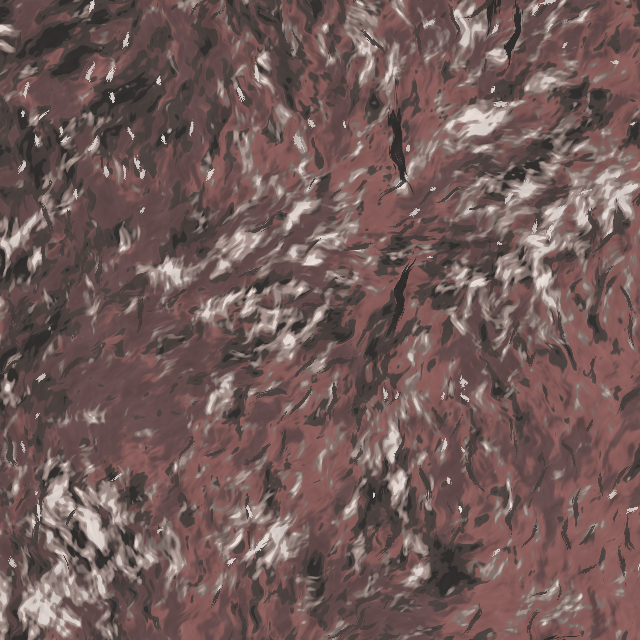
Reproduce this texture procedurally as a three.js fragment shader.

```glsl
varying vec2 vUv;

// Paint colours
const vec3 MAROON = vec3(0.40, 0.30, 0.30);
const vec3 BRICK  = vec3(0.54, 0.365, 0.355);
const vec3 SHADOW = vec3(0.29, 0.255, 0.245);
const vec3 INK    = vec3(0.19, 0.18, 0.175);
const vec3 TAUPE  = vec3(0.48, 0.42, 0.40);
const vec3 STONE  = vec3(0.63, 0.55, 0.53);
const vec3 BONE   = vec3(0.82, 0.78, 0.76);

// Brush direction and shape
const float FLOW_ANGLE   = 1.10;
const float FLOW_SWING   = 0.38;
const float ANGLE_SPREAD = 1.4;
const float BEND         = 0.5;
const float RAGGED       = 1.2;
const float EDGE_SOFT    = 0.30;
const float REACH        = 1.2;

// Bristle frequencies along and across the brush
const vec2 BROAD_BRISTLE = vec2(11.0, 34.0);
const vec2 FINE_BRISTLE  = vec2(28.0, 68.0);

// Field levels where shadow and ink, then taupe, stone and bone begin
const vec2  DARK_LEVELS = vec2(0.095, 0.27);
const vec3  PALE_LEVELS = vec3(0.13, 0.215, 0.33);
const float LEVEL_SOFT  = 0.045;
const float LEFT_GLOOM  = 0.12;
const float PATCHINESS  = 0.65;
const float TONE_DEPTH  = 0.40;
const float RUFFLE      = 0.012;

float hash(vec2 p) {
  vec3 q = fract(p.xyx * 0.1031);
  q += dot(q, q.yzx + 33.33);
  return fract((q.x + q.y) * q.z);
}

float noise(vec2 p) {
  vec2 i = floor(p), f = fract(p);
  f = f * f * (3.0 - 2.0 * f);
  return mix(mix(hash(i), hash(i + vec2(1, 0)), f.x),
             mix(hash(i + vec2(0, 1)), hash(i + vec2(1, 1)), f.x), f.y);
}

// Layered noise centred on zero
float clouds(vec2 p) {
  float sum = 0.0, gain = 0.53;
  for (int i = 0; i < 4; i++) {
    sum += gain * (noise(p) - 0.5);
    p = mat2(1.6, 1.2, -1.2, 1.6) * p + 7.3;
    gain *= 0.5;
  }
  return sum;
}

vec2 rotate(vec2 p, float a) {
  float c = cos(a), s = sin(a);
  return vec2(c * p.x + s * p.y, c * p.y - s * p.x);
}

// Layered sines steer the brush
float flow(vec2 p) {
  return FLOW_ANGLE + FLOW_SWING * (sin(p.x * 7.0 + 2.0 * sin(p.y * 5.0))
                                  + sin(p.y * 9.0 - p.x * 4.0 + 1.0));
}

vec2 cellCentre(vec2 id) {
  return id + 0.2 + 0.6 * vec2(hash(id + 3.1), hash(id + 8.7));
}

// Position in the turned, bent frame of one brush dab
vec2 dabFrame(vec2 g, vec2 id, vec2 centre, vec2 place) {
  vec2 d = rotate(g - centre, flow(place) + ANGLE_SPREAD * (hash(id + 21.3) - 0.5));
  d.y += BEND * (hash(id + 5.9) - 0.5) * d.x * d.x;
  return d;
}

// Three octaves of bristle marks, centred on zero
float bristles(vec2 q) {
  return 0.50 * noise(q) + 0.32 * noise(q * 2.1 + 9.0) + 0.24 * noise(q * 4.0 + 31.0) - 0.53;
}

// Bristle marks blended from cells that each have their own direction
float streaks(vec2 p, float cells, vec2 bristle, float seed) {
  vec2 g = p * cells + seed * 17.0, home = floor(g);
  float sum = 0.0, power = 0.0001;
  for (int y = -1; y <= 1; y++) {
    for (int x = -1; x <= 1; x++) {
      vec2 id = home + vec2(x, y), centre = cellCentre(id);
      vec2 off = (g - centre) / REACH;
      float w = max(0.0, 1.0 - dot(off, off));
      w *= w * w;
      if (w <= 0.0) continue;
      vec2 d = dabFrame(g, id, centre, (centre - seed * 17.0) / cells) / cells;
      sum += w * bristles(d * bristle + 60.0 * hash(id + 2.2));
      power += w * w;
    }
  }
  return sum / sqrt(power);
}

// Scattered separate marks; size is half length and half width in cells
vec3 marks(vec3 under, vec2 p, float cells, vec2 size, vec3 paint,
           float density, float seed) {
  vec2 g = p * cells + seed * 17.0, home = floor(g);
  for (int y = -1; y <= 1; y++) {
    for (int x = -1; x <= 1; x++) {
      vec2 id = home + vec2(x, y), centre = cellCentre(id);
      vec2 place = (centre - seed * 17.0) / cells;
      float crowd = smoothstep(0.35, 0.75, noise(place * 6.0 + seed * 5.0));
      if (hash(id + seed) > density * 2.0 * crowd) continue;
      vec2 q = dabFrame(g, id, centre, place);
      q /= size * mix(0.35, 1.0, hash(id + 13.7));
      float rough = 0.5 + 1.3 * bristles(q * vec2(2.2, 2.8) + 40.0 * hash(id + 2.2));
      float body = 1.0 - length(q) + RAGGED * (rough - 0.5);
      under = mix(under, paint, smoothstep(0.0, EDGE_SOFT, body));
    }
  }
  return under;
}

void main() {
  vec2 p = vUv + RUFFLE * (vec2(noise(vUv * 42.0), noise(vUv * 42.0 + 50.0)) - 0.5);

  // Bristle fields
  float broadDark = streaks(p, 6.0, BROAD_BRISTLE, 1.0);
  float fineDark  = streaks(p, 11.0, FINE_BRISTLE, 2.0);
  float broadPale = streaks(p, 7.0, BROAD_BRISTLE * 1.2, 3.0);
  float finePale  = streaks(p, 13.0, FINE_BRISTLE, 4.0);

  // Red ground, warmer toward the right
  float warmth = 0.6 * clouds(p * 8.0) + 0.6 * broadPale + 0.5 * fineDark + 0.2 * (p.x - 0.5);
  vec3 col = mix(MAROON, BRICK, smoothstep(-0.07, 0.13, warmth));

  // Dark sweeps, heavier toward the left
  float dark = PATCHINESS * clouds(p * 6.0 + 23.0) + 0.8 * broadDark + 0.7 * fineDark;
  dark += LEFT_GLOOM * (0.5 - p.x);
  vec2 shade = smoothstep(DARK_LEVELS - LEVEL_SOFT, DARK_LEVELS + LEVEL_SOFT, vec2(dark));
  col = mix(mix(col, SHADOW, shade.x), INK, shade.y);

  // Pale paint scraped through in broken patches
  float pale = PATCHINESS * clouds(p * 6.5 + 11.0) + 0.7 * broadPale + 0.8 * finePale;
  vec3 bare = smoothstep(PALE_LEVELS - LEVEL_SOFT, PALE_LEVELS + LEVEL_SOFT, vec3(pale));
  col = mix(mix(mix(col, TAUPE, bare.x), STONE, bare.y), BONE, bare.z);

  // Gashes, cracks and chips
  col = marks(col, p, 7.0, vec2(0.65, 0.11), INK, 0.15, 5.0);
  col = marks(col, p, 22.0, vec2(0.65, 0.11), SHADOW, 0.25, 6.0);
  col = marks(col, p, 38.0, vec2(0.50, 0.20), BONE, 0.08, 7.0);

  // Uneven paint thickness
  col *= 1.0 + TONE_DEPTH * (0.5 * finePale + 0.5 * fineDark);
  gl_FragColor = vec4(col, 1.0);
}
```
